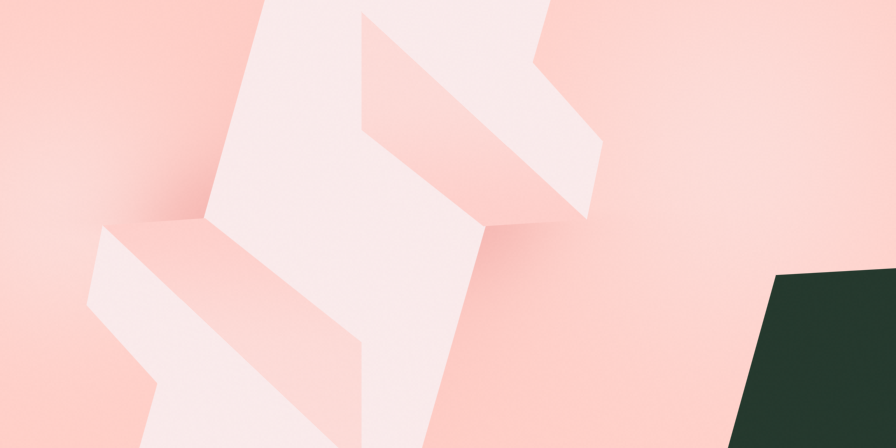
A Shadertoy shader for this background:

```glsl
// Folded paper still life: a slanted pale band crossed by two pink-and-white folds,
// on a softly lit pink wall with a dark green card in the lower right corner.
// Convex quads are layered with smooth edges; Gaussian glows give light and shadow.

const vec3 WALL_PINK  = vec3(1.00, 0.810, 0.780);
const vec3 WALL_LIGHT = vec3(0.99, 0.862, 0.845);
const vec3 SHADOW     = vec3(0.965, 0.725, 0.705);
const vec3 PALE       = vec3(0.972, 0.882, 0.882);
const vec3 WHITE      = vec3(0.978, 0.918, 0.920);
const vec3 FACE_LIGHT = vec3(0.990, 0.858, 0.843);
const vec3 FACE_PINK  = vec3(0.995, 0.815, 0.795);
const vec3 GREEN      = vec3(0.145, 0.222, 0.178);

// Signed distance to the line a-b, positive to the right of its direction
float side(vec2 p, vec2 a, vec2 b) {
    vec2 along = normalize(b - a);
    return dot(p - a, vec2(along.y, -along.x));
}

float cover(float distanceInside, float aa) {
    return smoothstep(-aa, aa, distanceInside);
}

// Coverage of a convex quad with clockwise corners
float quad(vec2 p, vec2 a, vec2 b, vec2 c, vec2 d, float aa) {
    float inside = min(min(side(p, a, b), side(p, b, c)),
                       min(side(p, c, d), side(p, d, a)));
    return cover(inside, aa);
}

float glow(vec2 p, vec2 center, vec2 radius) {
    vec2 q = (p - center) / radius;
    return exp(-dot(q, q));
}

// Shade in the corner of band and fold; q points away from the corner
float cornerShade(vec2 q) {
    float fromBand = max(q.x + 0.28 * q.y, 0.0);
    float height = max(q.y, 0.0);
    float core = glow(vec2(fromBand, height), vec2(0.0), vec2(0.15, 0.14));
    float spread = exp(-fromBand / 0.16 - height * 2.2);
    return (0.62 * core + 0.33 * spread) * smoothstep(-0.05, 0.0, q.y);
}

float hash(vec2 p) {
    return fract(sin(dot(p, vec2(127.1, 311.7))) * 43758.5);
}

void mainImage(out vec4 fragColor, in vec2 fragCoord) {
    vec2 p = fragCoord / iResolution.xy * vec2(2.0, 1.0);
    float aa = 0.8 / iResolution.y;

    // Wall light and corner shadows
    float light = glow(p, vec2(0.14, 0.53), vec2(0.30, 0.30))
                + glow(p, vec2(1.64, 0.66), vec2(0.42, 0.48));
    vec3 color = mix(WALL_PINK, WALL_LIGHT, min(light, 1.0));
    vec2 leftCorner = vec2(0.458, 0.513), rightCorner = vec2(1.079, 0.495);
    float shade = p.x < 0.77 ? cornerShade(vec2(leftCorner.x - p.x, p.y - leftCorner.y))
                             : cornerShade(vec2(p.x - rightCorner.x, rightCorner.y - p.y));
    color = mix(color, SHADOW, shade);

    // Shared corners of the upper and lower folds
    vec2 upperTop = vec2(0.807, 0.974), upperTip = vec2(1.310, 0.510);
    vec2 upperOuter = vec2(1.346, 0.684), upperEnd = vec2(0.807, 1.290);
    vec2 upperInner = vec2(0.807, 0.710);
    vec2 lowerTip = vec2(0.229, 0.497), lowerOuter = vec2(0.193, 0.319);
    vec2 lowerEnd = vec2(0.807, -0.359), lowerBottom = vec2(0.807, -0.049);
    vec2 lowerInner = vec2(0.807, 0.236);

    // Slanted band: white outside the folds, faint pink along the creases
    float outside = max(cover(side(p, upperOuter, upperEnd), aa) * step(0.807, p.x),
                        cover(side(p, lowerEnd, lowerOuter), aa) * step(p.x, 0.807));
    outside = max(outside * 0.0, max(cover(-side(p, upperOuter, upperEnd), aa),
                                     cover(-side(p, lowerOuter, lowerEnd), aa)));
    float upperCrease = abs(side(p, upperInner, rightCorner));
    float lowerCrease = abs(side(p, leftCorner, lowerInner));
    float crease = p.x < 0.807 ? lowerCrease : upperCrease;
    vec3 bandColor = mix(PALE, FACE_LIGHT, 0.6 * exp(-crease / 0.05));
    bandColor = mix(bandColor, WHITE, outside);
    float band = quad(p, vec2(0.591, 1.0), vec2(1.229, 1.0),
                      vec2(0.942, 0.0), vec2(0.311, 0.0), 0.0001 + aa);
    // Keep the canvas rim free of edge smoothing
    float bandSides = min(side(p, vec2(0.311, 0.0), vec2(0.591, 1.0)),
                          side(p, vec2(1.229, 1.0), vec2(0.942, 0.0)));
    band = max(band, cover(bandSides, aa));
    color = mix(color, bandColor, band);

    // Pink inner faces, warmer toward their ends
    float upperFace = quad(p, upperTop, upperTip, rightCorner, upperInner, aa);
    color = mix(color, mix(FACE_LIGHT, FACE_PINK, smoothstep(0.8, 0.5, p.y)), upperFace);
    float lowerFace = quad(p, lowerTip, leftCorner, lowerInner, lowerBottom, aa);
    color = mix(color, mix(FACE_LIGHT, FACE_PINK, smoothstep(0.2, 0.52, p.y)), lowerFace);

    // White outer faces
    float upperBar = quad(p, upperEnd, upperOuter, upperTip, upperTop, aa);
    float lowerBar = quad(p, lowerTip, lowerBottom, lowerEnd, lowerOuter, aa);
    color = mix(color, WHITE, max(upperBar, lowerBar));

    // Green card
    float card = quad(p, vec2(1.732, 0.386), vec2(2.1, 0.407),
                      vec2(2.1, -0.1), vec2(1.597, -0.1), aa);
    color = mix(color, GREEN, card);

    // Fine paper grain
    color += (hash(floor(p * 256.0)) - 0.5) * 0.006;
    fragColor = vec4(color, 1.0);
}
```
